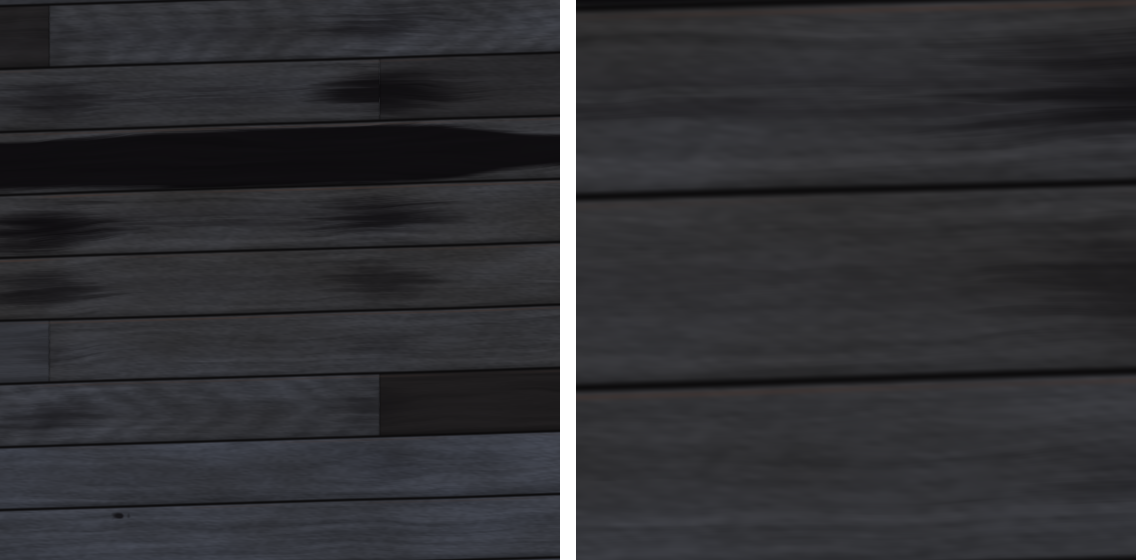
Left: the whole. Right: its middle third, enlarged.
A three.js fragment shader for this texture:

```glsl
varying vec2 vUv;

const float PITCH = 0.1126;        // plank height
const float TILT = 0.029;          // rise of the seams across the canvas
const float TOP_OFFSET = 0.0104;   // first seam below the top left corner
const float SEAM_HALF = 0.0022;
const float SEAM_SOFT = 0.0022;
const float JOINT_SOFT = 0.0015;
const float LEFT_JOIST = 0.10;
const float RIGHT_JOIST = 0.68;
const float CHARRED_ROW = 2.0;
const vec2 KNOT = vec2(0.213, 0.079);

const vec3 GREY_WOOD = vec3(0.198, 0.198, 0.208);
const vec3 BLUE_WOOD = vec3(0.222, 0.232, 0.263);
const vec3 BROWN_WOOD = vec3(0.105, 0.096, 0.098);
const vec3 SOOT = vec3(0.052, 0.046, 0.056);
const vec3 SEAM = vec3(0.045, 0.042, 0.045);
const vec3 RAW_EDGE = vec3(0.265, 0.205, 0.185);

float hash(vec2 p) {
  return fract(sin(dot(p, vec2(127.1, 311.7))) * 43758.5453);
}

float noise(vec2 p) {
  vec2 i = floor(p), f = fract(p);
  f = f * f * (3.0 - 2.0 * f);
  return mix(mix(hash(i), hash(i + vec2(1.0, 0.0)), f.x),
             mix(hash(i + vec2(0.0, 1.0)), hash(i + vec2(1.0, 1.0)), f.x), f.y);
}

float fbm(vec2 p) {
  float sum = 0.0, amp = 0.5;
  for (int i = 0; i < 4; i++) {
    sum += amp * noise(p);
    p = p * 2.03 + 17.3;
    amp *= 0.5;
  }
  return sum / 0.9375;
}

float isRow(float a, float b) {
  return 1.0 - step(0.5, abs(a - b));
}

// Lens-shaped stain where a plank crosses a joist
float joistStain(vec2 p, float joist, float strength, float rough) {
  vec2 halfSize = vec2(mix(0.06, 0.20, strength), mix(0.32, 0.44, strength));
  float d = length((p - vec2(joist, 0.54)) / halfSize);
  return strength * (1.0 - smoothstep(0.1, 1.1, d + rough));
}

void main() {
  float x = vUv.x;
  float level = (1.0 - vUv.y + TILT * x - TOP_OFFSET) / PITCH;
  level += 0.012 * (noise(vec2(x * 5.0, floor(level + 0.5))) - 0.5);
  float row = floor(level);
  float v = level - row;             // 0 at the upper edge of the plank

  // Butt joints recur every five planks, alternating between joists
  float cycle = mod(row, 5.0);
  float leftCut = isRow(cycle, 0.0);
  float rightCut = isRow(cycle, 1.0);
  float leftEnd = leftCut * (1.0 - smoothstep(-JOINT_SOFT, JOINT_SOFT, x - 0.088));
  float rightEnd = rightCut * smoothstep(-JOINT_SOFT, JOINT_SOFT, x - 0.678);
  float board = row * 7.3 + 31.0 * (leftEnd + rightEnd);

  // Weathered base colour, bluer toward the top and bottom
  float blotch = fbm(vec2(x * 6.0, v * 1.6 + board));
  float blue = smoothstep(4.0, 7.5, row) + 0.45 * (1.0 - smoothstep(-0.5, 2.0, row));
  blue += 0.9 * (blotch - 0.5) + 0.25 * (hash(vec2(row, 4.0)) - 0.5);
  vec3 color = mix(GREY_WOOD, BLUE_WOOD, clamp(blue, -0.3, 1.2));

  // Long grain, wavy figure and fine slanted scratches
  float warp = fbm(vec2(x * 3.5, v * 1.5 + board));
  float grain = fbm(vec2(x * 5.0, v * 15.0 + warp * 5.0 + board));
  float rings = sin(v * 32.0 + warp * 22.0 + x * 5.0);
  float figure = sin(x * 85.0 + abs(v - 0.5) * 12.0 + warp * 14.0);
  float figured = isRow(mod(row, 6.0), 0.0) * (1.0 - rightEnd);
  float scratch = noise(vec2(x * 90.0 + level * 9.0, level * 34.0 - x * 50.0));
  color *= 1.0 + 0.36 * (grain - 0.5) + 0.025 * rings + 0.13 * (scratch - 0.5);
  color *= 1.0 + 0.055 * figure * figured + 0.25 * (blotch - 0.5);

  // Short boards differ in tone from their neighbours
  float brownEnd = leftEnd * isRow(row, 0.0) * 0.75
                 + rightEnd * mix(0.4, 0.9, isRow(row, 6.0));
  color = mix(color, BROWN_WOOD * (0.8 + 0.4 * grain), brownEnd);
  color = mix(color, BLUE_WOOD * (0.8 + 0.35 * grain), 0.6 * leftEnd * isRow(row, 5.0));

  // Soot gathers on the joists and fades away from the charred plank
  float leftSoot = exp(-pow(abs(row - 2.6) / 2.0, 2.0));
  float rightSoot = exp(-pow(abs(row - 1.9) / 2.4, 2.0));
  float trace = 0.35 * step(row, 7.5);
  leftSoot = max(leftSoot, trace * isRow(row, 6.0) * 1.3);
  rightSoot = max(rightSoot, trace * (0.5 + 0.5 * hash(vec2(row, 9.0))));
  float rough = 0.7 * (grain - 0.5) + 0.5 * (blotch - 0.5);
  vec2 p = vec2(x, v);
  float stain = max(joistStain(p, LEFT_JOIST, leftSoot, rough),
                    joistStain(p, RIGHT_JOIST, rightSoot, rough));
  float streak = exp(-pow(abs(v - 0.52) / 0.2, 2.0)) * smoothstep(0.3, 0.75, grain);
  stain = max(stain, 0.55 * streak * rightSoot * (1.0 - smoothstep(0.65, 0.95, x)));

  // Charred plank with a pale rim that opens toward the right
  float charHalf = 0.37 + 0.09 * smoothstep(0.0, 0.4, x) - 0.22 * smoothstep(0.72, 1.0, x);
  float charEdge = abs(v - 0.53) - charHalf + 0.08 * (grain - 0.5);
  float charred = isRow(row, CHARRED_ROW) * (1.0 - smoothstep(-0.06, 0.05, charEdge));
  stain = max(stain, charred);
  color = mix(color, SOOT * (0.85 + 0.3 * grain), clamp(stain, 0.0, 0.97));

  // Small knot
  vec2 k = (vUv - KNOT) / vec2(0.016, 0.008);
  float knot = 1.0 - smoothstep(0.3, 1.1, length(k) + 0.9 * (noise(vUv * 130.0) - 0.5));
  color = mix(color, SOOT, 0.8 * knot);

  // Dark joint lines, shaded edges and worn upper lips
  float jointLine = leftCut * exp(-pow(abs(x - 0.088) / 0.002, 2.0))
                  + rightCut * exp(-pow(abs(x - 0.678) / 0.002, 2.0));
  color *= 1.0 - 0.25 * jointLine;
  color *= 1.0 - 0.22 * smoothstep(0.86, 1.0, v);
  float lip = exp(-pow(abs(v * PITCH - 0.0058) / 0.0019, 2.0));
  float wear = smoothstep(0.3, 0.75, noise(vec2(x * 7.0, row * 5.1)));
  float rust = exp(-pow(abs(row - 3.8) / 1.8, 2.0));
  color = mix(color, RAW_EDGE, lip * wear * mix(0.22, 0.65, rust));
  float seamDistance = min(v, 1.0 - v) * PITCH;
  float seam = 1.0 - smoothstep(SEAM_HALF - SEAM_SOFT, SEAM_HALF + SEAM_SOFT, seamDistance);
  color = mix(color, SEAM, 0.95 * seam);

  gl_FragColor = vec4(color, 1.0);
}
```
